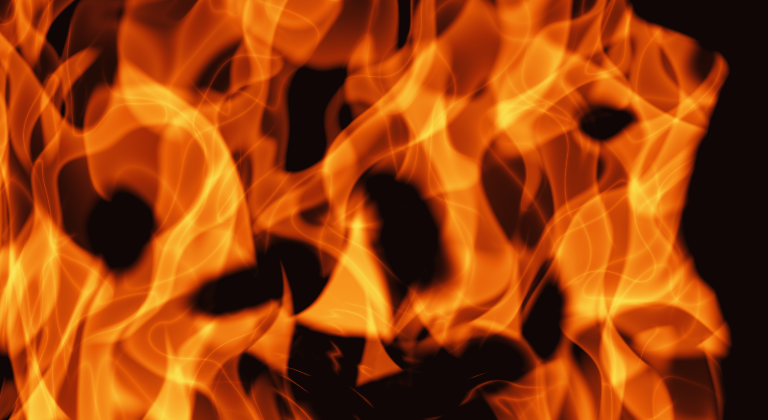
This texture is drawn by a WebGL 1 fragment shader. Its source:

```glsl
precision highp float;
uniform vec2 u_resolution;

const vec3 SOOT   = vec3(0.06, 0.025, 0.02);
const vec3 MAROON = vec3(0.35, 0.09, 0.03);
const vec3 RUST   = vec3(0.66, 0.17, 0.02);
const vec3 ORANGE = vec3(0.90, 0.35, 0.02);
const vec3 AMBER  = vec3(0.97, 0.58, 0.11);
const vec3 YELLOW = vec3(0.98, 0.85, 0.28);

float hash(vec2 p) {
  return fract(sin(dot(p, vec2(127.1, 311.7))) * 43758.5453);
}

// Slope of a random direction at one lattice corner
float corner(vec2 cell, vec2 offset) {
  float angle = 6.2832 * hash(cell);
  return dot(vec2(cos(angle), sin(angle)), offset);
}

float noise(vec2 p) {
  vec2 i = floor(p), f = fract(p);
  vec2 u = f * f * f * (f * (f * 6.0 - 15.0) + 10.0);
  vec2 e = vec2(1.0, 0.0);
  return mix(mix(corner(i, f), corner(i + e.xy, f - e.xy), u.x),
             mix(corner(i + e.yx, f - e.yx), corner(i + e.xx, f - e.xx), u.x), u.y);
}

// Swirling displacement that bends the flames
vec2 swirl(vec2 p, float frequency, float amount) {
  vec2 q = p * frequency;
  return p + amount * vec2(noise(q + 3.7), noise(q + 41.3));
}

// Translucent sheet: crisp bright rim, dimmer interior
float sheet(float d, float softness) {
  return smoothstep(0.0, softness, d) * (0.2 + 0.62 * exp(-8.0 * max(d, 0.0)));
}

float flames(vec2 p) {
  float glow = 0.0;
  for (int i = 0; i < 5; i++) {
    float k = float(i);
    float lean = hash(vec2(k, 5.0)) - 0.5;
    vec2 q = swirl(p, 2.2 + 0.5 * k, 0.22);
    q = vec2(q.x + lean * q.y, q.y) * vec2(2.7, 1.25) * (1.0 + 0.33 * k) + 17.3 * k;
    float d = noise(q);
    glow += sheet(d, 0.05 + 0.025 * k);
    // Fine folds running through the sheet
    float fold = noise(q * 1.5 + 9.1);
    glow += 0.24 * exp(-28.0 * abs(fold)) * smoothstep(-0.15, 0.2, d);
  }
  return glow;
}

// Soft dark ellipse
float pocket(vec2 p, vec2 centre, vec2 radius) {
  return 1.0 - smoothstep(0.55, 1.15, length((p - centre) / radius));
}

// Curved lick: pointed tip, steep side, and a base sweeping sideways
float tongue(vec2 p, vec2 tip, vec2 size) {
  vec2 q = (p - tip) / size;
  float t = max(-q.y, 0.0);
  float left = q.x + 0.9 * t * t * t;
  float right = 0.22 * sqrt(t) - q.x;
  float base = 1.0 + 0.22 * q.x - t;
  float side = smoothstep(0.0, 0.07, left) * smoothstep(0.0, 0.1, right);
  return side * smoothstep(0.0, 0.12, base) * (0.65 + 0.35 * t);
}

vec3 addStop(vec3 colour, vec3 next, float from, float to, float heat) {
  return mix(colour, next, clamp((heat - from) / (to - from), 0.0, 1.0));
}

vec3 fireColour(float heat) {
  vec3 c = addStop(SOOT, MAROON, 0.16, 0.31, heat);
  c = addStop(c, RUST, 0.31, 0.46, heat);
  c = addStop(c, ORANGE, 0.46, 0.64, heat);
  c = addStop(c, AMBER, 0.64, 0.78, heat);
  c = addStop(c, YELLOW, 0.78, 0.89, heat);
  return addStop(c, vec3(1.0, 0.94, 0.5), 0.89, 1.0, heat);
}

void main() {
  vec2 p = gl_FragCoord.xy / u_resolution.y;
  float width = u_resolution.x / u_resolution.y;
  vec2 bent = swirl(swirl(p, 3.0, 0.14), 7.0, 0.04);
  vec2 uv = vec2(bent.x / width, bent.y);

  float glow = flames(p) * mix(1.18, 0.92, p.y);

  // Dark hollows between the flames and over the logs
  float logs = pocket(uv, vec2(0.5, 0.04), vec2(0.23, 0.24));
  float dark = max(logs, pocket(uv, vec2(0.54, 0.46), vec2(0.055, 0.17)));
  dark = max(dark, pocket(uv, vec2(0.34, 0.33), vec2(0.08, 0.10)));
  dark = max(dark, pocket(uv, vec2(0.71, 0.24), vec2(0.05, 0.16)));
  dark = max(dark, pocket(uv, vec2(0.78, 0.72), vec2(0.025, 0.09)));
  dark = max(dark, pocket(uv, vec2(0.16, 0.45), vec2(0.04, 0.13)));
  glow *= 1.0 - 0.88 * dark;

  // Bright licks: one large, the rest scattered near the base
  vec2 licked = swirl(p, 4.0, 0.05);
  glow += 1.7 * tongue(licked, vec2(0.47 * width, 0.56), vec2(0.19 * width, 0.37));
  for (int i = 0; i < 7; i++) {
    float k = float(i);
    float x = (k + 0.2 + 0.6 * hash(vec2(k, 1.0))) / 7.0 * width;
    float y = 0.2 + 0.25 * hash(vec2(k, 2.0));
    float turn = hash(vec2(k, 3.0)) < 0.5 ? -1.0 : 1.0;
    vec2 size = vec2(0.17 * turn, 0.24 + 0.12 * hash(vec2(k, 4.0)));
    glow += 0.75 * tongue(licked, vec2(x, y), size);
  }

  // Embers along the charred logs
  float ember = noise(vec2(bent.x * 5.0, bent.y * 22.0 + bent.x * 4.0));
  glow += 0.45 * logs * exp(-14.0 * abs(ember)) * smoothstep(-0.1, 0.3, noise(p * 9.0));

  // Ragged right-hand boundary against the night
  float edge = 0.93 + 0.04 * cos(7.2 * (p.y - 0.1)) - 0.12 * smoothstep(0.82, 1.0, p.y);
  glow *= smoothstep(0.0, 0.035, edge - uv.x);

  gl_FragColor = vec4(fireColour(1.0 - exp(-glow)), 1.0);
}
```
